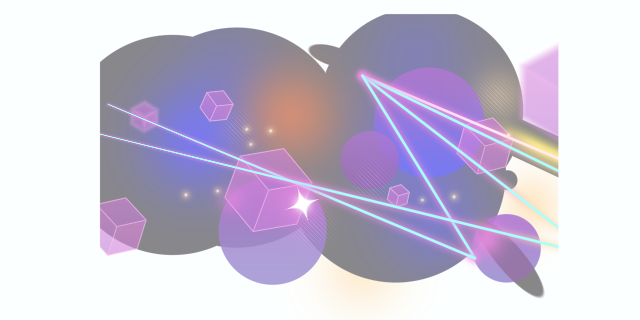
This background is drawn by a Shadertoy shader. Its source:

```glsl
#define PAPER vec3(0.99, 1.0, 1.0)
#define GREY vec3(0.535, 0.53, 0.535)
#define BLUE vec3(0.47, 0.47, 0.97)
#define ORANGE vec3(0.84, 0.56, 0.46)
#define PURPLE vec3(0.69, 0.47, 0.82)
#define LAVENDER vec3(0.62, 0.57, 0.82)
#define PINK vec3(0.96, 0.56, 0.90)
#define CYAN vec3(0.66, 1.0, 1.0)
#define YELLOW vec3(0.98, 0.93, 0.52)
#define PEACH vec3(1.0, 0.86, 0.66)
#define BEAM_WIDTH 0.0042
#define STRIPE_COUNT 75.0

const float PI = 3.14159265;

float hash(float n) { return fract(sin(n * 127.1) * 43758.5453); }

mat2 rotation(float a) { return mat2(cos(a), -sin(a), sin(a), cos(a)); }

// Coverage of a signed distance, softened by at least one pixel
float cover(float d, float blur) {
    float w = max(blur, 0.75 / iResolution.y);
    return smoothstep(-w, w, -d);
}

float disc(vec2 p, vec3 c) { return length(p - c.xy) - c.z; }

float ellipse(vec2 p, vec2 center, vec2 radii, float angle) {
    vec2 q = rotation(angle) * (p - center);
    return (length(q / radii) - 1.0) * min(radii.x, radii.y);
}

float segment(vec2 p, vec2 a, vec2 b) {
    vec2 ab = b - a;
    return length(p - a - ab * clamp(dot(p - a, ab) / dot(ab, ab), 0.0, 1.0));
}

float glow(vec2 p, vec2 center, float size) {
    vec2 q = (p - center) / size;
    return exp(-dot(q, q));
}

// Disc shaded from a lower colour to an upper one
vec3 planet(vec3 col, vec2 p, vec3 c, vec3 low, vec3 high, float opacity) {
    float t = smoothstep(-1.0, 1.0, (p.y - c.y) / c.z);
    return mix(col, mix(low, high, t), opacity * cover(disc(p, c), 0.0));
}

// Hexagonal cube: three tinted faces, an outline and three spokes
vec3 crystal(vec3 col, vec2 p, vec4 gem, float blur) {
    vec2 q = p - gem.xy;
    float r = length(q), a = atan(q.y, q.x) - gem.w;
    float hexagon = r * cos(mod(a, PI / 3.0) - PI / 6.0) - gem.z * cos(PI / 6.0);
    float spoke = r * abs(sin(mod(a + PI / 3.0, PI / 1.5) - PI / 3.0));
    float face = mod(floor(a / (PI / 1.5)), 3.0);
    float inside = cover(hexagon, blur);
    vec3 tint = mix(PURPLE, PINK, 0.25 + 0.22 * face + 0.3 * q.y / gem.z);
    col = mix(col, tint, inside * 0.6);
    float wire = max(cover(abs(hexagon) - 0.0014, blur), inside * cover(spoke - 0.0012, blur));
    return mix(col, vec3(1.0, 0.76, 0.95), wire * 0.75 / (1.0 + 60.0 * blur));
}

void mainImage(out vec4 fragColor, in vec2 fragCoord) {
    vec2 p = fragCoord / iResolution.y;
    vec3 col = PAPER;

    // Warm halos on the paper
    col = mix(col, PEACH, 0.5 * glow(p, vec2(1.13, 0.16), 0.13));
    col = mix(col, PEACH, 0.6 * glow(p, vec2(1.66, 0.36), 0.10));

    // Joined dark bodies
    vec3 bodies[6] = vec3[6](
        vec3(0.539, 0.547, 0.344), vec3(0.740, 0.570, 0.344), vec3(1.315, 0.656, 0.320),
        vec3(1.237, 0.461, 0.344), vec3(1.589, 0.583, 0.055), vec3(1.586, 0.437, 0.031));
    float body = ellipse(p, vec2(1.04, 0.825), vec2(0.078, 0.03), -0.3);
    for (int i = 0; i < 6; i++) body = min(body, disc(p, bodies[i]));
    float ray = segment(p, vec2(1.56, 0.596), vec2(1.80, 0.484));
    body = min(body, ray - 0.058);

    // Coloured light within the bodies
    vec3 lit = GREY;
    lit = mix(lit, BLUE, 0.28 * glow(p, vec2(0.72, 0.80), 0.16));
    lit = mix(lit, BLUE, 0.35 * glow(p, vec2(1.30, 0.84), 0.18));
    lit = mix(lit, BLUE, 0.55 * glow(p, vec2(1.36, 0.31), 0.17));
    lit = mix(lit, BLUE, 0.55 * glow(p, vec2(1.28, 0.55), 0.18));
    lit = mix(lit, BLUE, 0.90 * glow(p, vec2(0.62, 0.57), 0.18));
    lit = mix(lit, ORANGE, 0.90 * glow(p, vec2(0.91, 0.64), 0.14));
    lit = mix(lit, PEACH, 0.35 * glow(p, vec2(1.56, 0.70), 0.08));
    col = mix(col, lit, cover(body, 0.0));

    // Planets, yellow ray and tilted ring
    col = planet(col, p, vec3(1.341, 0.617, 0.172), BLUE, PURPLE, 0.85);
    col = planet(col, p, vec3(1.156, 0.500, 0.091), PURPLE * 0.9, PURPLE, 0.75);
    col = planet(col, p, vec3(0.852, 0.279, 0.169), LAVENDER, PURPLE, 0.85);
    col = mix(col, YELLOW, exp(-pow(ray / 0.026, 2.0)) * smoothstep(1.52, 1.68, p.x));
    col = planet(col, p, vec3(1.583, 0.224, 0.107), LAVENDER, PURPLE, 0.92);
    float ring = ellipse(p, vec2(1.594, 0.193), vec2(0.155, 0.042), -0.87);
    float onPlanet = cover(disc(p, vec3(1.583, 0.224, 0.107)), 0.0);
    col = mix(col, mix(GREY, PURPLE * 0.9, 0.6 * onPlanet), cover(ring, 0.0));
    col = mix(col, PINK, 0.75 * glow(p, vec2(1.52, 0.25), 0.05));

    // Patches of fine diagonal stripes
    float hatch = glow(p, vec2(1.55, 0.69), 0.06) + glow(p, vec2(1.16, 0.43), 0.06)
                + glow(p, vec2(0.98, 0.29), 0.06) + glow(p, vec2(0.74, 0.60), 0.05);
    float stripe = smoothstep(0.25, 0.45, abs(fract((p.x + p.y) * STRIPE_COUNT) - 0.5));
    col += 0.07 * hatch * stripe;

    // Crystals: centre, radius, turn
    vec4 gems[7] = vec4[7](
        vec4(0.677, 0.669, 0.052, 0.10), vec4(0.451, 0.635, 0.044, 0.5),
        vec4(0.839, 0.406, 0.138, 0.17), vec4(0.365, 0.292, 0.094, 0.22),
        vec4(1.245, 0.388, 0.036, 0.30), vec4(1.516, 0.544, 0.091, 0.25),
        vec4(1.770, 0.710, 0.160, 0.50));
    float blurs[7] = float[7](0.0, 0.013, 0.0, 0.0, 0.0, 0.0, 0.018);
    for (int i = 0; i < 7; i++) col = crystal(col, p, gems[i], blurs[i]);
    col = mix(col, PINK, 0.4 * glow(p, vec2(0.72, 0.375), 0.04));

    // Light beams with a pink halo, tapering to the left
    vec4 beams[6] = vec4[6](
        vec4(1.133, 0.763, 1.745, 0.505), vec4(1.133, 0.763, 1.745, 0.466),
        vec4(1.133, 0.763, 1.745, 0.289), vec4(1.133, 0.763, 1.484, 0.193),
        vec4(1.484, 0.193, 0.338, 0.674), vec4(0.312, 0.581, 1.745, 0.229));
    float taper = mix(0.35, 1.0, smoothstep(0.3, 1.1, p.x));
    for (int i = 0; i < 6; i++) {
        float d = segment(p, beams[i].xy, beams[i].zw) / taper;
        float halo = exp(-pow(d / 0.015, 2.0));
        col = mix(col, mix(PINK, PEACH, smoothstep(1.5, 1.7, p.x)), 0.5 * halo);
        vec3 core = i == 0 ? vec3(1.0, 0.93, 0.96) : CYAN;
        col = mix(col, core, cover(d - BEAM_WIDTH, 0.0015));
    }

    // Sparkles and the bright flare
    vec2 sparks[8] = vec2[8](
        vec2(0.771, 0.596), vec2(0.846, 0.591), vec2(0.784, 0.549), vec2(0.581, 0.391),
        vec2(0.680, 0.403), vec2(1.320, 0.375), vec2(1.419, 0.385), vec2(1.589, 0.578));
    for (int i = 0; i < 8; i++) {
        float size = 0.005 + 0.004 * hash(float(i) + 1.0);
        col = mix(col, PEACH, 0.4 * glow(p, sparks[i], size * 2.2));
        col = mix(col, vec3(1.0), 0.8 * glow(p, sparks[i], size * 0.7));
    }
    vec2 flare = rotation(0.3) * (p - vec2(0.946, 0.362));
    col = mix(col, PINK, 0.6 * glow(flare, vec2(0.0), 0.06));
    float star = sqrt(abs(flare.x)) + sqrt(abs(flare.y));
    col = mix(col, vec3(1.0), max(glow(flare, vec2(0.0), 0.024), cover(star - 0.24, 0.04)));

    // Paper margins around the panel
    float margin = max(max(0.3125 - p.x, p.x - 1.745), p.y - 0.956);
    col = mix(PAPER, col, cover(margin, 0.0));
    fragColor = vec4(clamp(col, 0.0, 1.0), 1.0);
}
```
